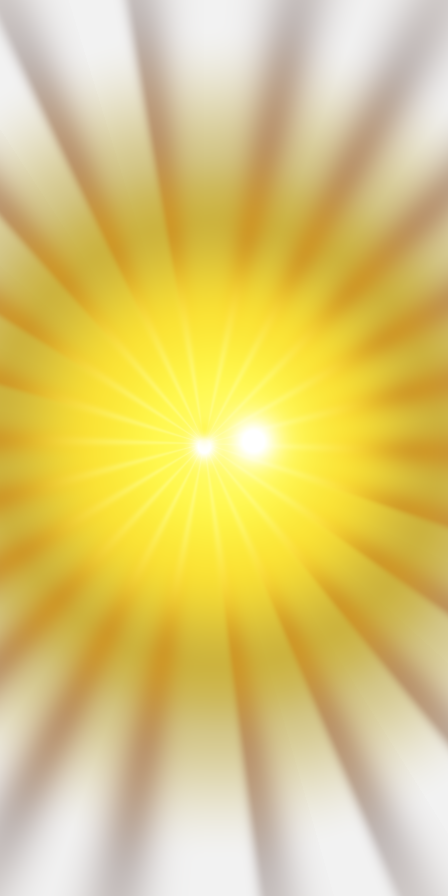
Write a WebGL 2 fragment shader that draws this background.

```glsl
#version 300 es
precision highp float;
// A golden sunburst: two fans of soft rays around a white core on pale grey.
uniform vec2 u_resolution;
out vec4 outColor;

float glow(vec2 p, vec2 size) {
    p /= size;
    return exp(-dot(p, p));
}

// Radial colour of the disc, from bright yellow to pale grey.
vec3 discColor(float r) {
    vec3 c = mix(vec3(1.0, 0.97, 0.26), vec3(0.98, 0.88, 0.20), smoothstep(0.10, 0.33, r));
    c = mix(c, vec3(0.80, 0.70, 0.24), smoothstep(0.27, 0.51, r));
    c = mix(c, vec3(0.81, 0.75, 0.47), smoothstep(0.48, 0.66, r));
    return mix(c, vec3(0.95), smoothstep(0.56, 0.94, r));
}

// Ray colour, from gold through copper to warm grey.
vec3 rayColor(float r) {
    vec3 c = mix(vec3(1.0, 0.80, 0.12), vec3(0.81, 0.58, 0.14), smoothstep(0.28, 0.48, r));
    c = mix(c, vec3(0.71, 0.54, 0.38), smoothstep(0.48, 0.72, r));
    return mix(c, vec3(0.70, 0.66, 0.65), smoothstep(0.65, 1.0, r));
}

// Profiles of the nearest ray: x is the wide streak, y the thin bright line.
vec2 rays(vec2 p) {
    float tilt = p.x > 0.0 ? 2.0 : -1.0;
    float elevation = degrees(atan(p.y, abs(p.x) + 1e-5)) + tilt;
    float index = clamp(round(elevation / 16.0), -5.0, 5.0);
    float offset = elevation - 16.0 * index;
    // Rays in two opposite quadrants have one crisp side.
    bool crisp = p.x * index < 0.0 && offset < 0.0;
    float wide = offset / (crisp ? 1.3 : 4.4);
    float thin = offset / 2.2;
    return exp(-vec2(wide * wide, thin * thin));
}

void main() {
    // The canvas is one unit wide and two units tall.
    vec2 uv = gl_FragCoord.xy / u_resolution * vec2(1.0, 2.0);
    vec2 p = uv - vec2(0.456, 1.01);
    float r = length(p);
    float discRadius = length(uv - vec2(0.485, 1.01));
    vec2 ray = rays(p);

    // Disc and outer streaks
    vec3 color = discColor(discRadius);
    float streak = smoothstep(0.2, 0.5, r) * (1.0 - 0.4 * smoothstep(0.85, 1.2, r));
    color = mix(color, rayColor(r), 0.85 * streak * ray.x);

    // Pale inner rays
    float shine = 0.45 * (1.0 - smoothstep(0.08, 0.42, r));
    color = mix(color, vec3(1.0, 0.99, 0.62), shine * ray.y);

    // Halo and the white spot to the right
    vec2 spot = uv - vec2(0.566, 1.015);
    color = mix(color, vec3(1.0, 1.0, 0.60), 0.55 * glow(uv - vec2(0.52, 1.01), vec2(0.15, 0.13)));
    color = mix(color, vec3(1.0), min(1.0, 1.2 * glow(spot, vec2(0.055))));

    // White core with a yellow notch above it
    color = mix(color, vec3(1.0), min(1.0, 1.25 * glow(p + vec2(0.0, 0.006), vec2(0.028, 0.032))));
    color = mix(color, vec3(1.0, 0.97, 0.30), 0.85 * glow(p - vec2(0.0, 0.034), vec2(0.016, 0.024)));

    outColor = vec4(color, 1.0);
}
```
